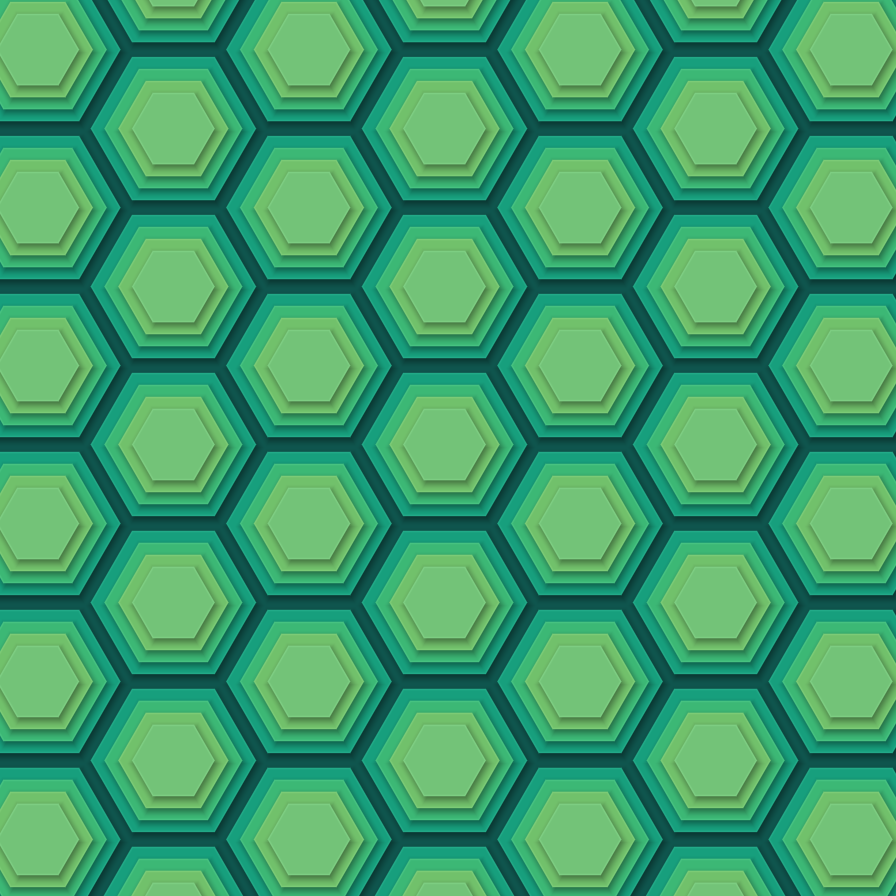
A WebGL 1 fragment shader for this pattern:

```glsl
precision highp float;
// Staggered columns of stacked green hexagon tiers with soft drop shadows.

uniform vec2 u_resolution;

const vec2 SPACING = vec2(0.1513, 0.1763);       // column step, row step
const vec2 CENTER = vec2(0.4961, 0.5039);        // middle of one tile
const vec2 SHADOW_OFFSET = vec2(0.0021, -0.0036);
const float SHADOW_BLUR = 0.0080;
const float SHADOW_STRENGTH = 0.46;
const float RIM_WIDTH = 0.0016;

// Distance measure whose level sets are flat-topped hexagons.
float hexRadius(vec2 p) {
  p = abs(p);
  return max(p.y, dot(p, vec2(0.8660, 0.5)));
}

// Offset of p from the nearest point of a rectangular lattice.
vec2 wrapCentered(vec2 p, vec2 period) {
  return p - period * floor(p / period + 0.5);
}

// Hexagonal radius around the nearest tile of two interleaved lattices.
float tileRadius(vec2 p, vec2 spacing) {
  vec2 period = vec2(2.0 * spacing.x, spacing.y);
  float evenColumns = hexRadius(wrapCentered(p, period));
  float oddColumns = hexRadius(wrapCentered(p - 0.5 * period, period));
  return min(evenColumns, oddColumns);
}

// Lays one tier over the colour below: shadow first, then face and lit rim.
vec3 addTier(vec3 below, vec3 face, float apothem, float radius,
             float shadowRadius, float pixel) {
  float shade = 1.0 - smoothstep(-SHADOW_BLUR, SHADOW_BLUR,
                                 shadowRadius - apothem);
  below *= 1.0 - SHADOW_STRENGTH * shade;

  float edge = radius - apothem;
  float rim = smoothstep(-RIM_WIDTH - pixel, -RIM_WIDTH + pixel, edge);
  vec3 lit = face + 0.045 * rim;
  float cover = 1.0 - smoothstep(-0.75 * pixel, 0.75 * pixel, edge);
  return mix(below, lit, cover);
}

void main() {
  float side = min(u_resolution.x, u_resolution.y);
  float pixel = 1.0 / side;
  vec2 p = gl_FragCoord.xy / side - CENTER;

  float radius = tileRadius(p, SPACING);
  float shadowRadius = tileRadius(p - SHADOW_OFFSET, SPACING);

  vec3 groove = vec3(0.060, 0.335, 0.305);
  vec3 teal = vec3(0.090, 0.625, 0.490);
  vec3 green = vec3(0.235, 0.720, 0.460);
  vec3 olive = vec3(0.445, 0.755, 0.420);
  vec3 cap = vec3(0.450, 0.765, 0.470);

  // Tiers from the widest to the top cap.
  vec3 color = groove;
  color = addTier(color, teal, 0.0800, radius, shadowRadius, pixel);
  color = addTier(color, green, 0.0667, radius, shadowRadius, pixel);
  color = addTier(color, olive, 0.0533, radius, shadowRadius, pixel);
  color = addTier(color, cap, 0.0400, radius, shadowRadius, pixel);

  gl_FragColor = vec4(color, 1.0);
}
```
